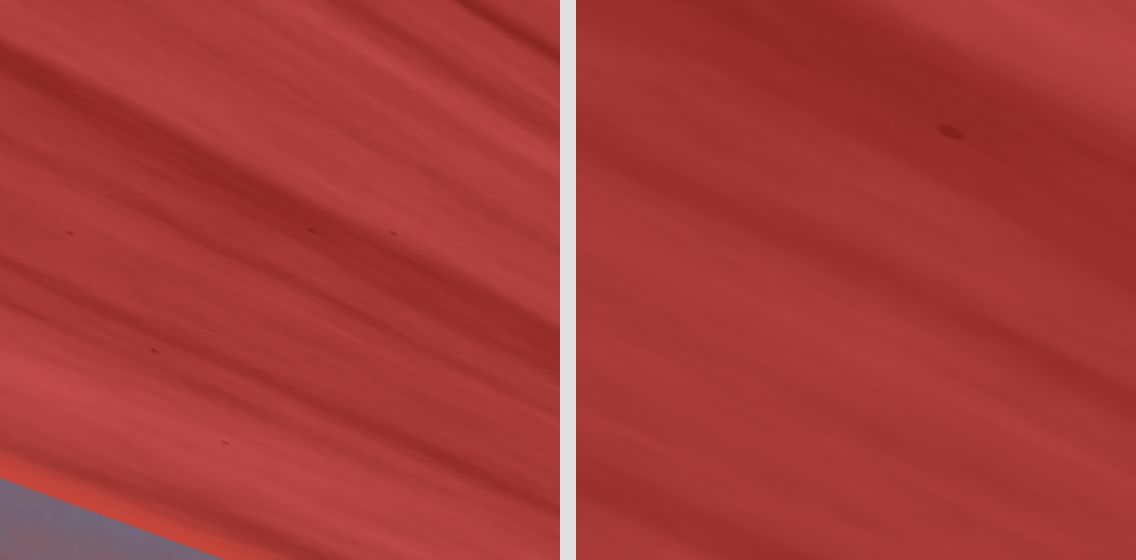
Left: the whole. Right: its middle third, enlarged.
Give the GLSL for this texture, as a WebGL 1 fragment shader.

```glsl
precision highp float;
// Draws softly pleated red cloth whose folds fan out above a grey corner.

uniform vec2 u_resolution;

const vec3 SHADOW_RED = vec3(0.555, 0.155, 0.135);
const vec3 CLOTH_RED = vec3(0.655, 0.228, 0.213);
const vec3 LIGHT_RED = vec3(0.745, 0.290, 0.285);
const vec3 HEM_RED = vec3(0.785, 0.270, 0.220);
const vec3 WARM_GREY = vec3(0.490, 0.365, 0.395);
const vec3 COOL_GREY = vec3(0.450, 0.400, 0.475);
const float HEM = 0.147;

float hash(vec2 p) {
  vec3 q = fract(vec3(p.xyx) * 0.1031);
  q += dot(q, q.yzx + 33.33);
  return fract((q.x + q.y) * q.z);
}

float noise(vec2 p) {
  vec2 cell = floor(p);
  vec2 f = fract(p);
  f = f * f * (3.0 - 2.0 * f);
  float low = mix(hash(cell), hash(cell + vec2(1.0, 0.0)), f.x);
  float high = mix(hash(cell + vec2(0.0, 1.0)), hash(cell + 1.0), f.x);
  return mix(low, high, f.y);
}

// Signed sum of octaves, roughly -0.5 to 0.5.
float fractalNoise(vec2 p) {
  float sum = 0.0;
  float weight = 0.5;
  for (int i = 0; i < 4; i++) {
    sum += weight * (noise(p) - 0.5);
    p = p * 2.03 + 17.3;
    weight *= 0.55;
  }
  return sum;
}

// Height at which the fold line through p meets the left side.
float foldCoordinate(vec2 p) {
  return (p.y + 0.335 * p.x) / (1.0 - 0.2 * p.x);
}

float ridge(float value, float center, float width) {
  float d = (value - center) / width;
  return exp(-d * d);
}

// Large pleats: negative is shade, positive is light.
float pleats(float fold, float x) {
  float lowerEdge = mix(0.83, 0.785, x);
  float deepFold = smoothstep(lowerEdge - 0.02, lowerEdge + 0.07, fold)
                 * (1.0 - smoothstep(0.91, 0.955, fold));
  float tone = -0.95 * deepFold;
  tone += 0.40 * ridge(fold, 0.99, 0.05);
  tone += 0.55 * ridge(fold, 1.30, 0.025);
  tone -= 0.75 * ridge(fold, 1.375, 0.035);
  tone -= 1.25 * ridge(fold, 1.54, 0.027);
  tone -= 0.40 * ridge(fold, 0.745, 0.016);
  tone -= 0.55 * ridge(fold, 0.53, 0.020);
  tone -= 0.35 * ridge(fold, 0.467, 0.013);
  tone += (0.75 - 0.25 * x) * ridge(fold, 0.34, 0.10);
  tone -= 0.55 * ridge(fold, 0.222, 0.022);
  return tone;
}

// Narrow irregular streaks and fine fibres along the folds.
float fibres(float along, float fold) {
  float streaks = fractalNoise(vec2(along * 1.3, fold * 17.0));
  float threads = fractalNoise(vec2(along * 7.0 + 5.0, fold * 65.0));
  float weave = noise(vec2(along * 45.0, fold * 150.0)) - 0.5;
  return 1.0 * streaks + 0.5 * threads + 0.14 * weave;
}

// Sparse small flaws, at most one in each grid cell.
float specks(vec2 p) {
  vec2 cell = floor(p);
  vec2 offset = vec2(hash(cell + 3.1), hash(cell + 8.7)) * 0.6 + 0.2;
  vec2 d = fract(p) - offset;
  d.y += 0.35 * d.x;
  float spot = 1.0 - smoothstep(0.3, 1.0, length(d / vec2(0.065, 0.030)));
  return spot * step(0.88, hash(cell + 21.4));
}

vec3 clothColor(vec2 p, float fold) {
  float along = p.x - 0.45 * p.y;
  float wander = 0.012 * (noise(vec2(along * 3.0, fold * 5.0)) - 0.5);
  float tone = 0.06 + pleats(fold + wander, p.x) + fibres(along, fold);
  tone += 0.35 * fractalNoise(p * 3.0 + 9.0);
  tone -= 0.8 * specks(p * 6.0);
  tone = clamp(tone, -1.35, 1.15);
  vec3 color = CLOTH_RED + max(tone, 0.0) * (LIGHT_RED - CLOTH_RED)
             + min(tone, 0.0) * (CLOTH_RED - SHADOW_RED);
  float hemGlow = 1.0 - smoothstep(HEM + 0.01, HEM + 0.065, fold);
  return mix(color, HEM_RED + 0.03 * tone, 0.85 * hemGlow);
}

vec3 cornerColor(vec2 p, float fold) {
  float nearHem = smoothstep(HEM - 0.09, HEM, fold);
  float mottling = fractalNoise(p * vec2(16.0, 28.0));
  vec3 color = mix(WARM_GREY, COOL_GREY, clamp(0.25 + 0.6 * nearHem + mottling, 0.0, 1.0));
  return color + 0.03 * fractalNoise(p * 60.0);
}

void main() {
  vec2 p = gl_FragCoord.xy / u_resolution;
  float fold = foldCoordinate(p);
  float onCloth = smoothstep(HEM - 0.004, HEM + 0.004, fold);
  gl_FragColor = vec4(mix(cornerColor(p, fold), clothColor(p, fold), onCloth), 1.0);
}
```
